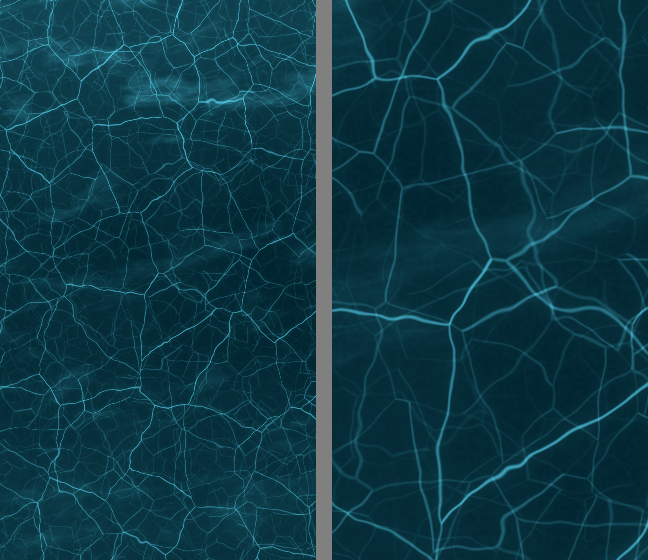
Left, the full canvas; right, a detail of the centre.
Reproduce this texture procedurally as a WebGL 2 fragment shader.

```glsl
#version 300 es
precision highp float;
// Glowing teal threads branching over deep water: several warped Voronoi webs,
// each finer and fainter than the last, lie over a soft vertical gradient
// with small streaky wisps of haze that gather toward the top.

#define DEEP vec3(0.006, 0.146, 0.188)
#define GLOW vec3(0.205, 0.425, 0.470)
#define WEB_LAYERS 5
#define WEB_SCALE 4.9
#define LAYER_GROWTH 1.42
#define LAYER_FADE 0.68
#define THREAD_WIDTH 0.0026
#define HALO 0.10
#define WARP 0.032
#define HAZE 0.42
#define GRAIN 0.045

uniform vec2 u_resolution;
out vec4 fragColor;

float hash(vec2 p) {
    return fract(sin(dot(p, vec2(127.1, 311.7))) * 43758.545);
}

vec2 hash2(vec2 p) {
    return vec2(hash(p), hash(p + vec2(37.2, 17.9)));
}

float noise(vec2 p) {
    vec2 i = floor(p), f = fract(p);
    f = f * f * (3.0 - 2.0 * f);
    return mix(mix(hash(i), hash(i + vec2(1, 0)), f.x),
               mix(hash(i + vec2(0, 1)), hash(i + vec2(1, 1)), f.x), f.y);
}

float fbm(vec2 p) {
    float sum = 0.0, amp = 0.5;
    for (int i = 0; i < 4; i++) {
        sum += amp * noise(p);
        p = mat2(0.8, 0.6, -0.6, 0.8) * p * 2.03 + 11.3;
        amp *= 0.5;
    }
    return sum;
}

mat2 rotation(float angle) {
    float c = cos(angle), s = sin(angle);
    return mat2(c, s, -s, c);
}

// Voronoi borders; every border has its own brightness above the faintest.
float web(vec2 p, float width, float faintest) {
    vec2 cell = floor(p), f = fract(p), nearCell = vec2(0), nearSeed = vec2(0);
    float best = 9.0;
    for (int y = -1; y <= 1; y++)
    for (int x = -1; x <= 1; x++) {
        vec2 o = vec2(x, y), r = o + hash2(cell + o) - f;
        float d = dot(r, r);
        if (d < best) { best = d; nearCell = o; nearSeed = r; }
    }
    float light = 0.0;
    for (int y = -2; y <= 2; y++)
    for (int x = -2; x <= 2; x++) {
        vec2 o = nearCell + vec2(x, y);
        vec2 r = o + hash2(cell + o) - f, across = r - nearSeed;
        if (dot(across, across) < 1e-5) continue;
        float d = dot(0.5 * (r + nearSeed), normalize(across));
        float h = hash(2.0 * cell + o + nearCell + 0.37);
        float core = 1.0 - smoothstep(0.0, width, d);
        float halo = HALO * exp(-d / (2.6 * width));
        light = max(light, mix(faintest, 1.0, h * h) * (core + halo));
    }
    return light;
}

// Bends straight borders into wandering, slightly jagged threads.
vec2 meander(vec2 p) {
    vec2 slow = vec2(noise(p * 6.0), noise(p * 6.0 + 41.0)) - 0.5;
    vec2 quick = vec2(noise(p * 21.0 + 7.0), noise(p * 21.0 + 83.0)) - 0.5;
    vec2 tiny = vec2(noise(p * 58.0 + 3.0), noise(p * 58.0 + 29.0)) - 0.5;
    return p + WARP * (1.4 * slow + 0.55 * quick + 0.16 * tiny);
}

float threads(vec2 p, float height) {
    float sum = 0.0, scale = WEB_SCALE, strength = 1.25;
    for (int i = 0; i < WEB_LAYERS; i++) {
        float k = float(i);
        vec2 q = rotation(k * 1.1) * meander(p + k * 3.7) * vec2(1.0, 0.87);
        float width = max(THREAD_WIDTH * (1.0 - 0.06 * k), 0.8 / u_resolution.x);
        float patches = smoothstep(0.2, 0.75, noise(p * 4.5 + k * 19.0));
        float presence = mix(1.0, 0.45 + 0.65 * patches, min(k * 0.5, 1.0));
        presence *= 0.9 + 0.25 * smoothstep(0.6, 1.0, height);
        float faintest = max(0.48 - 0.14 * k, 0.12);
        sum += strength * presence * web(q * scale, width * scale, faintest);
        scale *= LAYER_GROWTH;
        strength *= LAYER_FADE;
    }
    return sum;
}

// Patches of haze combed into thin, gently rising strands.
float wisps(vec2 p, float height) {
    vec2 q = rotation(-0.2) * (p + 0.09 * vec2(fbm(p * 4.0), fbm(p * 4.0 + 9.0)));
    float patches = smoothstep(0.52, 0.82, fbm(q * vec2(5.0, 13.0) + 5.0));
    float strands = 1.0 - abs(2.0 * fbm(q * vec2(14.0, 60.0)) - 1.0);
    return patches * (0.25 + 0.75 * strands * strands) * mix(0.5, 1.3, smoothstep(0.4, 1.0, height));
}

void main() {
    vec2 p = gl_FragCoord.xy / u_resolution.x;
    vec2 uv = gl_FragCoord.xy / u_resolution;
    // Water: lighter above, darkest right of centre, slightly lifted below.
    float light = 0.23 * smoothstep(0.55, 1.05, uv.y) + 0.09 * smoothstep(0.45, 0.0, uv.y);
    light += 0.05 * (1.0 - uv.x) + 0.10 * (fbm(p * 5.0) - 0.38);
    light += HAZE * wisps(p, uv.y) + threads(p, uv.y);
    light += GRAIN * (noise(p * 260.0) - 0.5);
    light = light < 1.0 ? light : 1.0 + 0.7 * (1.0 - exp(1.0 - light));
    fragColor = vec4(clamp(DEEP + GLOW * light, 0.0, 1.0), 1.0);
}
```
